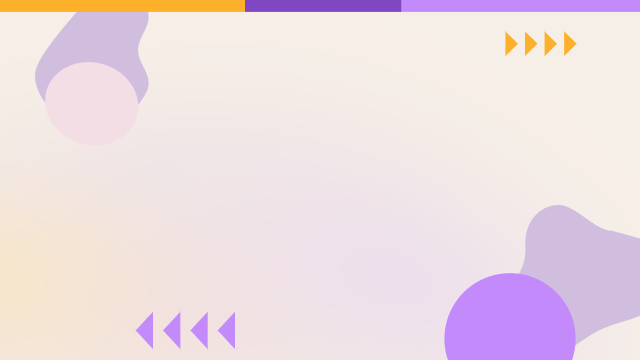
Write a WebGL 1 fragment shader that draws this background.

```glsl
precision highp float;
// Cream backdrop with soft glows, wavy lilac blobs, a striped top bar and rows of arrows.
uniform vec2 u_resolution;

// Design grid: 432 units high, y measured down from the top edge.
const float GRID = 432.0;

const vec3 ORANGE = vec3(0.992, 0.694, 0.165);
const vec3 VIOLET = vec3(0.50, 0.28, 0.76);
const vec3 LILAC = vec3(0.765, 0.541, 0.984);
const vec3 MAUVE = vec3(0.82, 0.74, 0.868);
const vec3 BLUSH = vec3(0.953, 0.871, 0.898);

// Coverage of a signed distance, one pixel soft.
float fill(float d) {
  return clamp(0.5 - d * u_resolution.y / GRID, 0.0, 1.0);
}

float ellipse(vec2 q, vec2 radii) {
  return (length(q / radii) - 1.0) * min(radii.x, radii.y);
}

float glow(vec2 q, vec2 radii) {
  q /= radii;
  return exp(-dot(q, q));
}

// Four triangles in a row; x runs from the first base towards its tip.
float arrows(vec2 q, vec2 size, float pitch, float heading) {
  q.x -= pitch * clamp(floor(q.x / pitch + 0.3), 0.0, 3.0) ;
  q.x *= heading;
  q.y = abs(q.y);
  float slant = (dot(q, size.yx) - size.x * size.y) / length(size);
  return max(-q.x, slant);
}

// Neck that widens downwards into a bulb.
float hangingBlob(vec2 p) {
  float y = p.y - 90.0;
  float bend = y > 0.0 ? 90.0 : 35.0 - 1.05 * y;
  float left = 42.0 + y * y / bend;
  float low = max(p.y - 100.0, 0.0);
  float right = 172.0 - 6.3 * cos((p.y - 60.0) * 0.0785) - 0.005 * low * low;
  return max(max((left - p.x) * 0.8, p.x - right), p.y - 130.0);
}

// Rounded hump on the left, flowing out past the right edge.
float cornerBlob(vec2 p) {
  float low = clamp(p.y - 300.0, 0.0, 50.0);
  float left = 630.5 - 0.0095 * low * low;
  float top = 246.0 + 31.0 * smoothstep(670.0, 735.0, p.x)
            + 0.28 * max(p.x - 735.0, 0.0);
  float run = p.x - 691.0;
  float bottom = 414.0 - 0.5 * run - 3.5 * sin(run * 0.057);
  float d = max(max(left - p.x, (top - p.y) * 0.85), (p.y - bottom) * 0.9);
  if (p.x < 670.0 && p.y < 290.0) {
    d = max(d, ellipse(p - vec2(670.0, 290.0), vec2(39.5, 44.0)));
  }
  return d;
}

void main() {
  vec2 p = gl_FragCoord.xy * GRID / u_resolution.y;
  p.y = GRID - p.y;

  // Backdrop: cream warmed by pink, lavender and peach light
  vec3 color = vec3(0.965, 0.937, 0.906);
  vec2 tilted = p - vec2(480.0, 335.0);
  tilted.y -= 0.28 * tilted.x;
  color = mix(color, vec3(0.946, 0.882, 0.875),
              0.95 * glow(p - vec2(210.0, 350.0), vec2(290.0, 185.0)));
  color = mix(color, vec3(0.925, 0.872, 0.930),
              0.85 * glow(tilted, vec2(205.0, 135.0)));
  color = mix(color, vec3(0.925, 0.890, 0.920),
              0.45 * glow(p - vec2(180.0, 205.0), vec2(210.0, 75.0)));
  color = mix(color, vec3(0.965, 0.900, 0.800),
              0.95 * glow(p - vec2(0.0, 340.0), vec2(150.0, 110.0)));

  // Upper left blob and its oval
  color = mix(color, MAUVE, fill(hangingBlob(p)));
  vec2 oval = p - vec2(110.0, 124.5);
  oval.x -= 0.08 * oval.y;
  color = mix(color, BLUSH, fill(ellipse(oval, vec2(55.8, 50.0))));

  // Lower right blob and its disc
  color = mix(color, MAUVE, fill(cornerBlob(p)));
  color = mix(color, LILAC, fill(length(p - vec2(612.0, 406.5)) - 78.7));

  // Arrow rows
  float rightward = arrows(p - vec2(606.5, 52.5), vec2(15.0, 14.8), 23.5, 1.0);
  color = mix(color, ORANGE, fill(rightward));
  vec2 mirrored = vec2(282.0 - p.x, p.y - 396.5);
  color = mix(color, LILAC, fill(arrows(mirrored, vec2(20.8, 22.4), 32.8, 1.0)));

  // Striped top bar
  vec3 bar = mix(ORANGE, VIOLET, fill(294.0 - p.x));
  bar = mix(bar, LILAC, fill(481.5 - p.x));
  color = mix(color, bar, fill(p.y - 14.3));

  gl_FragColor = vec4(color, 1.0);
}
```
